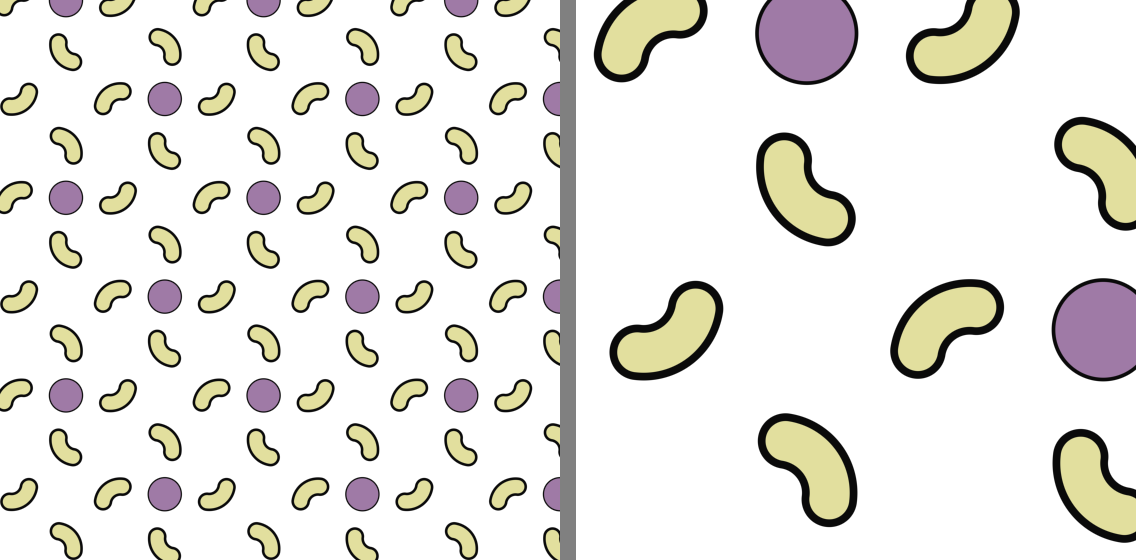
Left, the full canvas; right, a detail of the centre.
Give the GLSL for this pattern, as a Shadertoy shader.

```glsl
// Lengths are fractions of the canvas height
const float PERIOD = 0.3529;
const vec2 FIRST_DISC = vec2(0.1178, 0.6468);

const float DISC_RADIUS = 0.0307;
const float DISC_OUTLINE = 0.0022;

const vec2 ARC_CENTER = vec2(0.0794, 0.0176);
const vec2 ARC_AXIS = vec2(0.6, -0.8);
const float ARC_RADIUS = 0.03125;
const float ARC_HALF_ANGLE = 0.768;
const float BEAN_RADIUS = 0.0165;
const float BEAN_OUTLINE = 0.0046;

const vec3 PAPER = vec3(1.0);
const vec3 INK = vec3(0.04);
const vec3 BEAN_FILL = vec3(0.885, 0.875, 0.62);
const vec3 DISC_FILL = vec3(0.625, 0.48, 0.65);

// Distance to a round-capped arc, mirrored about its axis
float beanDistance(vec2 p) {
    p -= ARC_CENTER;
    vec2 q = vec2(abs(dot(p, vec2(-ARC_AXIS.y, ARC_AXIS.x))), dot(p, ARC_AXIS));
    vec2 tip = vec2(sin(ARC_HALF_ANGLE), cos(ARC_HALF_ANGLE));
    float spine = tip.y * q.x > tip.x * q.y
        ? length(q - ARC_RADIUS * tip)
        : abs(length(q) - ARC_RADIUS);
    return spine - BEAN_RADIUS;
}

// Four beans in quarter turns around the disc
float beanRing(vec2 p) {
    float d = 1e3;
    for (int i = 0; i < 4; i++) {
        d = min(d, beanDistance(p));
        p = vec2(-p.y, p.x);
    }
    return d;
}

vec3 paintOutlined(vec3 base, vec3 fill, float d, float outline, float soft) {
    base = mix(base, INK, 1.0 - smoothstep(-soft, soft, d));
    return mix(base, fill, 1.0 - smoothstep(-soft, soft, d + outline));
}

void mainImage(out vec4 fragColor, in vec2 fragCoord) {
    vec2 uv = fragCoord / iResolution.y;
    float soft = 0.75 / iResolution.y;

    // Two interleaved square lattices, offset by half a period
    float bean = 1e3;
    float disc = 1e3;
    for (int i = 0; i < 2; i++) {
        vec2 cell = (uv - FIRST_DISC) / PERIOD + 0.5 * float(i);
        vec2 p = (fract(cell + 0.5) - 0.5) * PERIOD;
        bean = min(bean, beanRing(p));
        disc = min(disc, length(p) - DISC_RADIUS);
    }

    vec3 color = paintOutlined(PAPER, BEAN_FILL, bean, BEAN_OUTLINE, soft);
    color = paintOutlined(color, DISC_FILL, disc, DISC_OUTLINE, soft);
    fragColor = vec4(color, 1.0);
}
```
